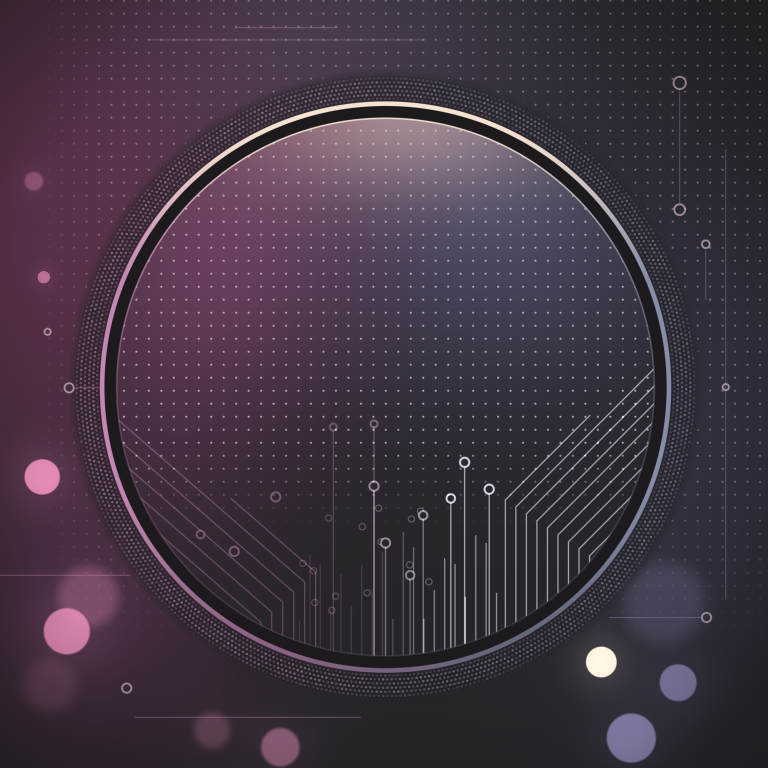
Write a Shadertoy shader that draws this background.

```glsl
#define CENTER vec2(.502, .496)
#define RIM .369
#define DISC .350
#define BAND .410
#define DOT_CELL vec2(.01624, .01693)
#define DOT_ANCHOR vec2(.340, .6605)
#define STIPPLE .0054
#define LINE .0008
#define CHARCOAL vec3(.150, .140, .160)
#define PLUM vec3(.355, .190, .285)
#define CREAM vec3(.97, .89, .82)
#define LILAC vec3(.76, .53, .70)

// Soft lights: position, radius, brightness
const vec4 BOKEH[12] = vec4[](
  vec4(.055, .379, .023, .85), vec4(.087, .178, .03, .78), vec4(.115, .223, .039, .28),
  vec4(.365, .027, .025, .45), vec4(.276, .049, .023, .22), vec4(.065, .108, .034, .14),
  vec4(.783, .138, .02, 1), vec4(.883, .111, .024, .55), vec4(.822, .039, .032, .65),
  vec4(.865, .215, .052, .18), vec4(.044, .764, .012, .35), vec4(.057, .639, .008, .6));
// Circuit nodes: position, radius, brightness
const vec4 NODES[12] = vec4[](
  vec4(.434, .444, .0045, .4), vec4(.487, .448, .0045, .45), vec4(.487, .367, .006, .7),
  vec4(.502, .293, .006, .7), vec4(.534, .251, .0055, .6), vec4(.551, .329, .0055, .7),
  vec4(.587, .351, .0055, 1), vec4(.605, .398, .006, 1), vec4(.637, .363, .006, 1),
  vec4(.359, .353, .006, .55), vec4(.305, .282, .006, .6), vec4(.261, .304, .005, .5));
// Outer line end points
const vec4 WIRES[9] = vec4[](
  vec4(.885, .883, .885, .736), vec4(.919, .674, .919, .61), vec4(.945, .805, .945, .22),
  vec4(.794, .196, .912, .196), vec4(.195, .948, .553, .948), vec4(.306, .964, .439, .964),
  vec4(0, .251, .169, .251), vec4(.176, .066, .469, .066), vec4(.098, .495, .13, .495));
// Outer rings: position, radius
const vec3 RINGS[8] = vec3[](
  vec3(.885, .892, .008), vec3(.885, .727, .007), vec3(.919, .682, .005), vec3(.945, .496, .004),
  vec3(.09, .495, .006), vec3(.92, .196, .006), vec3(.165, .104, .006), vec3(.062, .568, .004));

float hash(vec2 p) { return fract(sin(dot(p, vec2(127.1, 311.7))) * 43758.5); }

float glow(vec2 p, float x, float y, float w, float h) {
  vec2 d = (p - vec2(x, y)) / vec2(w, h);
  return exp(-dot(d, d));
}

float segment(vec2 p, vec2 a, vec2 b) {
  vec2 ab = b - a;
  return length(p - a - ab * clamp(dot(p - a, ab) / dot(ab, ab), 0., 1.));
}

float fill(float d) {
  float soft = .75 / min(iResolution.x, iResolution.y);
  return 1. - smoothstep(-soft, soft, d);
}

float stroke(float d, float width) { return fill(abs(d) - width); }

// Vertical run that bends at the elbow
float trace(vec2 p, vec2 elbow, vec2 reach) {
  float d = min(segment(p, vec2(elbow.x, .1), elbow), segment(p, elbow, elbow + reach));
  return fill(d - LINE);
}

vec3 backdrop(vec2 p) {
  vec3 c = mix(CHARCOAL, PLUM, .95 * glow(p, .06, .72, .32, .4));
  c += vec3(.1, .085, .12) * glow(p, .44, .97, .3, .25);
  c += vec3(.045, .045, .08) * glow(p, .88, .45, .2, .35);
  return c + vec3(.08, .02, .06) * glow(p, .12, .2, .2, .22);
}

vec3 discColor(vec2 p) {
  vec3 c = CHARCOAL + vec3(.24, .09, .18) * glow(p, .27, .7, .2, .23);
  c += vec3(.13, .13, .2) * glow(p, .66, .7, .24, .21);
  c += vec3(.4, .33, .3) * glow(p, .53, .86, .23, .11);
  return c + vec3(.07, .02, .05) * glow(p, .2, .43, .18, .2);
}

float circuit(vec2 p) {
  float light = 0.;
  for (int i = 0; i < 20; i++) { // bare strands and small nodes
    float k = float(i), x = .39 + .0135 * k, top = .18 + .13 * hash(vec2(k, 3));
    light += fill(segment(p, vec2(x, .1), vec2(x, top)) - LINE) * mix(.2, .65, smoothstep(.48, .59, x));
    vec2 c = vec2(.36, .2) + vec2(.2, .15) * vec2(hash(vec2(k, 7)), hash(vec2(k, 11)));
    if (i < 14) light += .35 * stroke(length(p - c) - .004, LINE);
  }
  for (int i = 0; i < 9; i++) { // bent buses on both sides
    float k = float(i), reach = i == 0 ? .11 : .3;
    light += .75 * trace(p, vec2(.658 + .0137 * k, .349 - .0091 * k), vec2(reach));
    light += .45 * trace(p, vec2(.411 - .0143 * k, .255 - .013 * k), vec2(-1, .87) * reach);
  }
  for (int i = 0; i < 12; i++) { // large nodes with stems
    vec4 n = NODES[i];
    float d = length(p - n.xy) - n.z;
    light = light * (1. - fill(d)) + n.w * stroke(d, .0013);
    float stem = fill(segment(p, n.xy - vec2(0, n.z), vec2(n.x, .1)) - LINE);
    light += step(.4, n.x) * n.w * .8 * stem;
  }
  return min(light, 1.);
}

void mainImage(out vec4 fragColor, in vec2 fragCoord) {
  vec2 p = (fragCoord - .5 * iResolution.xy) / min(iResolution.x, iResolution.y) + .5;
  vec2 q = p - CENTER;
  float r = length(q), inside = fill(r - DISC);
  vec3 color = backdrop(p);
  for (int i = 0; i < 12; i++) { // bokeh
    vec4 b = BOKEH[i];
    vec3 tint = mix(vec3(.92, .56, .72), vec3(.66, .64, .86), smoothstep(.3, .7, b.x));
    tint = mix(tint, CREAM, smoothstep(.9, 1., b.w));
    float d = length(p - b.xy) / b.z, blur = mix(.4, .06, smoothstep(.1, .6, b.w));
    color = mix(color, tint, b.w * (1. - smoothstep(1. - blur, 1. + blur, d)));
    color += tint * b.w * .1 * exp(-d * d / 4.);
  }
  // Stippled band, dark collar and inner disc
  color = mix(color, CHARCOAL * .95, .65 * (1. - smoothstep(BAND - .012, BAND + .006, r)));
  vec2 cell = vec2(atan(q.y, q.x) * 70. + .5 * floor(r / STIPPLE), r / STIPPLE);
  float grain = (1. - smoothstep(.15, .42, length(fract(cell) - .5))) * (.4 + .6 * hash(floor(cell)));
  float band = smoothstep(RIM + .003, RIM + .009, r) * (1. - smoothstep(.395, BAND, r));
  vec3 side = mix(LILAC, vec3(.53, .55, .66), smoothstep(-.25, .25, q.x));
  color += side * grain * band * .48;
  color = mix(color, CHARCOAL * .72, fill(r - RIM));
  color = mix(color, discColor(p), inside);
  // Dot grid
  vec2 dotPos = (fract((p - DOT_ANCHOR) / DOT_CELL + .5) - .5) * DOT_CELL;
  float outer = .42 * smoothstep(.03, .16, p.x) * smoothstep(.12, .45, p.y) * step(BAND, r);
  float inner = .75 * inside * smoothstep(.3, .44, p.y);
  color = mix(color, vec3(.84, .8, .85), fill(length(dotPos) - .0013) * (outer + inner));
  // Circuit and metallic rims
  color += mix(LILAC * .8, vec3(.86, .84, .88), smoothstep(.35, .6, p.x)) * circuit(p) * inside * .8;
  vec3 metal = mix(side * mix(.72, 1., smoothstep(-.36, -.1, q.y)), CREAM, smoothstep(.12, .36, q.y));
  color = mix(color, metal, stroke(r - RIM, .003));
  color = mix(color, metal, stroke(r - DISC, .001) * mix(.3, .95, smoothstep(-.1, .3, q.y)));
  // Outer accents
  for (int i = 0; i < 9; i++)
    color = mix(color, side, .5 * fill(segment(p, WIRES[i].xy, WIRES[i].zw) - LINE * .7));
  for (int i = 0; i < 8; i++)
    color = mix(color, vec3(.78, .7, .75), .75 * stroke(length(p - RINGS[i].xy) - RINGS[i].z, .0012));
  color *= 1. - .22 * smoothstep(.42, .72, length(p - .5)); // edge shading
  fragColor = vec4(color, 1);
}
```
